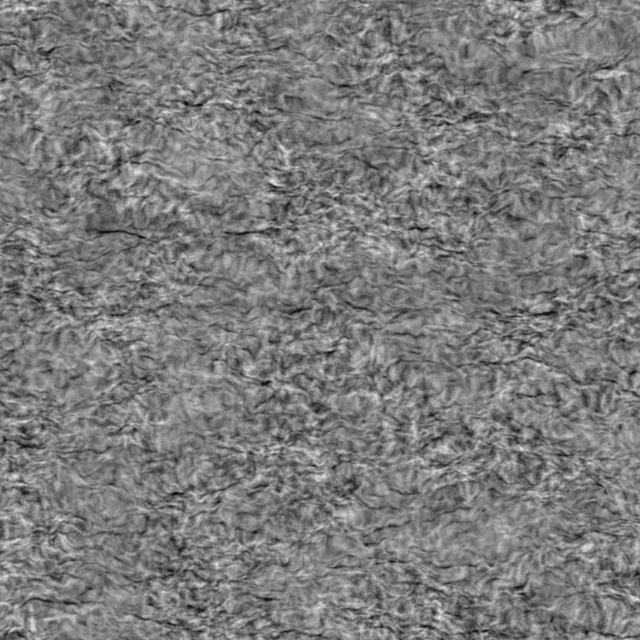
Reproduce this texture procedurally as a Shadertoy shader.

```glsl
// Grey, fine-grained stone with wavy, mostly horizontal dark cracks and pale veins.

const float BASE_GREY = 0.487;
const float CRACK_WIDTH = 0.0023;
const float VEIN_WIDTH = 0.0030;

// Integer hash giving a random angle for each lattice cell.
float hashAngle(ivec2 cell, int seed) {
    uvec2 c = uvec2(cell);
    uint h = c.x * 1597334673u ^ c.y * 3812015801u ^ uint(seed) * 2798796415u;
    h = (h ^ (h >> 16)) * 2146121005u;
    h = (h ^ (h >> 15)) * 2221713035u;
    h ^= h >> 16;
    return 6.28319 * float(h & 65535u) / 65536.0;
}

float cornerRamp(ivec2 cell, vec2 offset, int seed) {
    float a = hashAngle(cell, seed);
    return dot(vec2(cos(a), sin(a)), offset);
}

// Gradient noise, roughly -0.7 to 0.7.
float noise(vec2 p, int seed) {
    p += float(seed) * vec2(0.37, 0.61);
    ivec2 i = ivec2(floor(p));
    vec2 f = fract(p);
    vec2 u = f * f * f * (f * (f * 6.0 - 15.0) + 10.0);
    float low = mix(cornerRamp(i, f, seed),
                    cornerRamp(i + ivec2(1, 0), f - vec2(1, 0), seed), u.x);
    float high = mix(cornerRamp(i + ivec2(0, 1), f - vec2(0, 1), seed),
                     cornerRamp(i + ivec2(1, 1), f - vec2(1, 1), seed), u.x);
    return mix(low, high, u.y);
}

// Bends the layers so that they undulate and tilt locally.
vec2 undulate(vec2 p) {
    float swell = 0.030 * noise(p * vec2(4.0, 6.0), 1);
    float ripple = 0.016 * noise(p * vec2(19.0, 22.0), 2);
    float jitter = 0.006 * noise(p * vec2(55.0, 60.0), 3);
    float shift = 0.014 * noise(p * vec2(16.0, 20.0), 4);
    return p + vec2(shift, swell + ripple + jitter);
}

float strand(vec2 p, vec2 scale, int seed) {
    return noise(undulate(p) * scale, seed) - 0.06;
}

// Broken thin lines along a noise contour, favouring horizontal runs.
float veins(vec2 p, vec2 scale, float width, int seed) {
    const float STEP = 0.001;
    float f = strand(p, scale, seed);
    vec2 slope = vec2(strand(p + vec2(STEP, 0), scale, seed) - f,
                      strand(p + vec2(0, STEP), scale, seed) - f) / STEP;
    float steepness = length(slope) + 0.4;
    float d = f / (steepness * width);
    float level = smoothstep(0.35, 0.9, abs(slope.y) / steepness);
    float broken = smoothstep(-0.08, 0.25, noise(p * scale * vec2(1.9, 1.1), seed + 50));
    return exp(-d * d) * level * broken;
}

// Mottled grain, from broad clouds down to specks.
float grain(vec2 p) {
    vec2 q = undulate(p);
    float clouds = 0.10 * noise(p * vec2(6.0, 10.0), 10);
    float patches = 0.15 * noise(q * vec2(21.0, 36.0), 11);
    float crystals = 0.26 * noise(q * vec2(56.0, 82.0), 12);
    float crumbs = 0.24 * noise(q * vec2(105.0, 138.0), 13);
    float specks = 0.10 * noise(p * vec2(210.0, 235.0), 14);
    float roughness = mix(0.7, 1.25, smoothstep(-0.3, 0.25, noise(p * vec2(6.0, 8.0), 15)));
    return clouds + roughness * (patches + crystals + crumbs + specks);
}

// Small round spots, 0 to 1.
float spots(vec2 p, vec2 scale, int seed) {
    return smoothstep(0.28, 0.60, noise(undulate(p) * scale, seed));
}

// One long pale seam with a dark crack above it.
float seam(vec2 p) {
    float sway = 0.012 * noise(vec2(p.x * 7.0, 0.3), 30) + 0.006 * noise(vec2(p.x * 24.0, 0.6), 31);
    float pale = (p.y - 0.495 - 0.4 * sway) / 0.006;
    float dark = (p.y - 0.517 - 1.6 * sway) / 0.0025;
    float paleGap = smoothstep(-0.35, 0.3, noise(p * vec2(14.0, 8.0), 32));
    float darkGap = smoothstep(-0.30, 0.2, noise(p * vec2(9.0, 5.0), 33));
    return 0.12 * paleGap * exp(-pale * pale) - 0.17 * darkGap * exp(-dark * dark);
}

void mainImage(out vec4 fragColor, in vec2 fragCoord) {
    vec2 p = fragCoord / iResolution.y;
    float grey = BASE_GREY + grain(p) + seam(p);

    // Cracks and pale veins, from long and strong to short and faint.
    vec2 scale = vec2(4.5, 13.0);
    float strength = 1.0;
    for (int i = 0; i < 3; i++) {
        grey -= 0.21 * strength * veins(p, scale, CRACK_WIDTH, 100 + i);
        grey += 0.11 * strength * veins(p, scale * 1.3, VEIN_WIDTH, 200 + i);
        scale *= vec2(1.9, 1.7);
        strength *= 0.8;
    }

    // Dark pits and bright flecks.
    grey -= 0.16 * spots(p, vec2(75.0, 88.0), 40);
    grey += 0.12 * spots(p, vec2(62.0, 96.0), 41);

    fragColor = vec4(vec3(clamp(grey, 0.08, 0.92)), 1.0);
}
```
